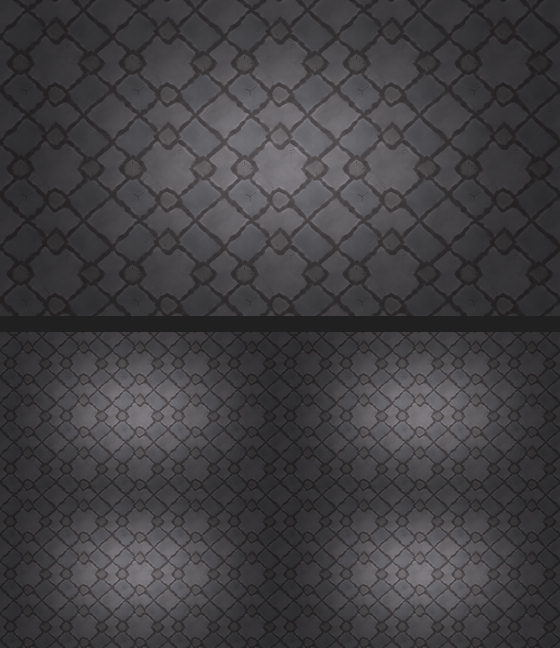
Top, the tile; bottom, the same tile 2 across and 2 down.
A WebGL 2 fragment shader for this pattern:

```glsl
#version 300 es
precision highp float;
// Worn grey stone paving: notched flower slabs, diamonds and small studs in dark joints, lit from the middle.
uniform vec2 u_resolution;
out vec4 fragColor;

const float TAU = 6.2832;

float hash(vec2 p) {
  return fract(sin(dot(p, vec2(127.1, 311.7))) * 43758.5);
}

// Gradient noise that wraps after n lattice cells per unit of p.
float noise(vec2 p, float n) {
  p *= n;
  vec2 cell = floor(p), f = p - cell, w = f * f * f * (f * (f * 6.0 - 15.0) + 10.0);
  float sum = 0.0;
  for (int k = 0; k < 4; k++) {
    vec2 corner = vec2(k & 1, k >> 1);
    float angle = TAU * hash(mod(cell + corner, n) + n);
    vec2 weight = mix(1.0 - w, w, corner);
    sum += weight.x * weight.y * dot(vec2(cos(angle), sin(angle)), f - corner);
  }
  return sum;
}

// Distance to a tapering crack that starts at r = 0, wrapped to one repeat.
float crack(vec2 r, float angle, float len) {
  r -= round(r);
  vec2 dir = vec2(cos(angle), sin(angle));
  float t = clamp(dot(r, dir), 0.0, len);
  return length(r - dir * t) + 0.012 * t / len;
}

// Sets a stone into the paving: its outline becomes a joint.
float inset(float joint, float shape) {
  return shape < 0.0 ? -shape : min(joint, shape);
}

void main() {
  vec2 uv = gl_FragCoord.xy / u_resolution;
  vec2 p = uv * vec2(5.0, 3.0) + vec2(0.0, 0.097);
  float px = 3.0 / u_resolution.y;

  // Wobble the outlines, then fold into one repeat.
  float coarse = noise(p, 7.0), medium = noise(p, 17.0), fine = noise(p, 37.0);
  vec2 warped = p + 0.016 * vec2(coarse, noise(p + 0.37, 8.0));
  vec2 q = fract(warped) - 0.5;

  // Diagonal lattice of joints.
  vec2 diag = vec2(q.x + q.y, q.x - q.y) * 2.0;
  vec2 id = floor(diag + 0.5);
  vec2 edge = 0.5 - abs(diag - id);
  float joint = min(edge.x, edge.y) * 0.3536;

  // Flower slab, then the four studs that notch it.
  vec2 a = abs(q);
  float flower = max(max(a.x, a.y) - 0.265, (a.x + a.y - 0.37) * 0.707);
  joint = inset(joint, flower);
  vec2 s = a.x > a.y ? vec2(a.x - 0.315, a.y) : vec2(a.x, a.y - 0.3);
  float stud = mix(length(s), (abs(s.x) + abs(s.y)) * 0.78, 0.6) - 0.09;
  joint = inset(joint, stud);

  // Cracks running off the joints, and a three-way split in one diamond.
  float split = 1.0;
  for (int i = 0; i < 22; i++) {
    float k = float(i), t = hash(vec2(k, 3.0));
    vec2 start = vec2(t, (mod(k, 2.0) < 1.0 ? 0.25 : 0.75) - t) + 0.5;
    split = min(split, crack(warped - start, TAU * hash(vec2(k, 9.0)), 0.06 + 0.07 * hash(vec2(k, 5.0))));
  }
  for (int i = 0; i < 3; i++) {
    split = min(split, crack(warped - vec2(0.23, 0.235), TAU * (float(i) / 3.0 + 0.09), 0.17));
  }
  split += 0.005 * medium;

  // Chipped edges.
  float chipped = joint + 0.013 * medium + 0.006 * fine + 0.007 * coarse;
  float face = smoothstep(-px, px, chipped - 0.019);
  float rim = smoothstep(0.045, 0.024, chipped) * smoothstep(-0.2, 0.3, coarse + 0.6 * medium);

  // Stone tone: cool diamonds, warmer slabs, dull studs.
  bool isFlower = flower < 0.0, isStud = stud < 0.0;
  bool isCool = mod(id.x + id.y, 2.0) > 0.5 && !isFlower;
  vec3 stone = isStud ? vec3(0.415, 0.40, 0.41)
    : isCool ? vec3(0.415, 0.412, 0.432) : vec3(0.45, 0.438, 0.455);
  float mottle = 0.10 * noise(p, 4.0) + 0.07 * coarse + 0.04 * medium + 0.02 * fine;
  stone *= 1.0 + mottle + 0.13 * rim;

  // Faint veins and the cracks with lit lips.
  float vein = abs(noise(p + 0.1 * coarse, 5.0));
  stone *= 1.0 - 0.04 * smoothstep(0.03, 0.0, vein);
  stone *= 1.0 + 0.06 * smoothstep(0.022, 0.008, split);
  vec3 grout = vec3(0.315, 0.296, 0.302) * (1.0 + 0.15 * medium + 0.08 * fine);
  stone = mix(stone, grout, 0.75 * smoothstep(0.007 + px * 0.5, 0.005 - px * 0.5, split));
  vec3 color = mix(grout, stone, face);

  // Light pool that fades evenly to all four edges.
  vec2 glow = 0.5 - 0.5 * cos(TAU * uv);
  color *= 0.43 + 0.63 * glow.x * mix(0.25, 1.0, glow.y);
  fragColor = vec4(color, 1.0);
}
```
